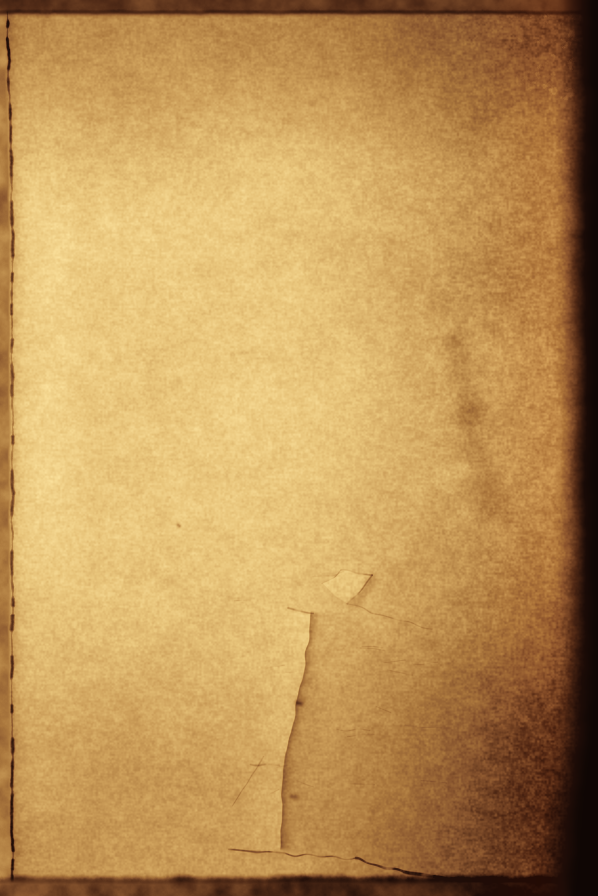
Write a WebGL 1 fragment shader that draws this texture.

```glsl
precision highp float;
uniform vec2 u_resolution;

float hash(vec2 p) {
  vec3 q = fract(vec3(p.xyx) * 0.1031);
  q += dot(q, q.yzx + 33.33);
  return fract((q.x + q.y) * q.z);
}
float noise(vec2 p) {
  vec2 i = floor(p), f = fract(p);
  f = f * f * (3.0 - 2.0 * f);
  return mix(mix(hash(i), hash(i + vec2(1, 0)), f.x),
             mix(hash(i + vec2(0, 1)), hash(i + vec2(1, 1)), f.x), f.y);
}
float fbm(vec2 p) {
  float sum = 0.0, amp = 0.5;
  for (int i = 0; i < 5; i++) {
    sum += amp * noise(p);
    p = p * 2.07 + 17.3;
    amp *= 0.5;
  }
  return sum - 0.48;
}
float segment(vec2 p, vec2 a, vec2 b) {
  vec2 e = b - a;
  return length(p - a - e * clamp(dot(p - a, e) / dot(e, e), 0.0, 1.0));
}
float stroke(vec2 p, vec2 a, vec2 b, float w, float aa) {
  return 1.0 - smoothstep(w - aa, w + aa, segment(p, a, b));
}
float smudge(vec2 p, vec2 a, vec2 b, float w) {
  float d = segment(p, a, b) / w;
  return exp(-d * d);
}
// Positive on the left of the line from a to b
float side(vec2 p, vec2 a, vec2 b) {
  vec2 e = normalize(b - a);
  return dot(p - a, vec2(-e.y, e.x));
}
float band(float lo, float hi, float soft, float x) {
  return smoothstep(lo - soft, lo + soft, x) * (1.0 - smoothstep(hi - soft, hi + soft, x));
}
vec3 blend(vec3 c, vec3 next, float t) {
  return mix(c, next, clamp(t, 0.0, 1.0));
}
vec3 sepia(float t) {
  t *= 5.0;
  vec3 c = blend(vec3(0.12, 0.05, 0.03), vec3(0.32, 0.17, 0.09), t);
  c = blend(c, vec3(0.53, 0.33, 0.18), t - 1.0);
  c = blend(c, vec3(0.67, 0.47, 0.24), t - 2.0);
  c = blend(c, vec3(0.80, 0.62, 0.35), t - 3.0);
  c = blend(c, vec3(0.91, 0.77, 0.48), t - 4.0);
  return blend(c, vec3(0.99, 0.89, 0.62), t - 5.0);
}

// Broad light across the sheet, with stains and woven grain
float paperTone(vec2 uv, vec2 p) {
  float t = 1.04 - 0.37 * smoothstep(0.74, 1.0, uv.y);
  t -= 0.29 * (1.0 - smoothstep(0.04, 0.48, uv.y));
  t -= 0.35 * smoothstep(0.4, 0.97, uv.x);
  t -= 0.24 * (1.0 - smoothstep(0.0, 0.42, length(uv - vec2(0.95, 0.1))));
  t += 0.05 * band(0.05, 0.12, 0.04, uv.x) * band(0.35, 0.82, 0.1, uv.y);
  float wear = 1.0 + 0.5 * smoothstep(0.55, 0.95, uv.x);
  t += wear * (fbm(p * 7.0) * 0.15 + fbm(p * 60.0) * 0.11);
  float weave = noise(p * vec2(380.0, 220.0)) + noise(p * vec2(170.0, 400.0) + 9.0) - 1.0;
  return t + wear * (weave * 0.07 + (noise(p * 470.0) - 0.5) * 0.07);
}

// Torn strip, lifted flap and the cracks around them
float damage(vec2 p, float aa) {
  vec2 q = p + (vec2(noise(p * 70.0), noise(p * 70.0 + 31.0)) - 0.5) * 0.004;
  float broken = 0.35 + 0.65 * smoothstep(0.3, 0.6, noise(p * 90.0 + 5.0));
  float d = q.x - 0.3125 - 0.036 * smoothstep(0.08, 0.35, q.y);
  float span = band(0.051, 0.317, 0.003, q.y), lit = 1.0 - smoothstep(-aa, aa, d);
  float t = 0.07 * span * smoothstep(-0.055, -0.005, d) * lit;
  t -= span * (1.0 - lit) * (0.32 * exp(-max(d, 0.0) / 0.005) + 0.08 * exp(-max(d, 0.0) / 0.03));
  float tear = stroke(q, vec2(0.322, 0.321), vec2(0.35, 0.316), 0.0008, aa);
  tear += 0.6 * stroke(q, vec2(0.26, 0.102), vec2(0.293, 0.154), 0.0006, aa);
  tear += 0.8 * stroke(q, vec2(0.28, 0.147), vec2(0.313, 0.147), 0.0008, aa);

  vec2 a = vec2(0.358, 0.349), b = vec2(0.380, 0.363), c = vec2(0.414, 0.359), e = vec2(0.388, 0.326);
  float flap = max(max(side(q, a, b), side(q, b, c)), max(side(q, c, e), side(q, e, a)));
  t += 0.08 * (1.0 - smoothstep(-aa, aa, flap));
  t -= 0.16 * smudge(q, c + vec2(0.001, -0.004), e + vec2(0.007, 0.0), 0.006);
  tear += stroke(q, b, c, 0.0008, aa) + 0.7 * stroke(q, a, b, 0.0006, aa);
  tear += stroke(q, c, e, 0.0008, aa) + 0.6 * stroke(q, e, vec2(0.482, 0.297), 0.0006, aa);

  float crack = stroke(q, vec2(0.254, 0.053), vec2(0.3125, 0.047), 0.001, aa);
  crack = max(crack, stroke(q, vec2(0.3125, 0.047), vec2(0.397, 0.041), 0.0008, aa));
  crack = max(crack, stroke(q, vec2(0.397, 0.041), vec2(0.449, 0.026), 0.0014, aa));
  crack = max(crack, stroke(q, vec2(0.449, 0.026), vec2(0.56, 0.014), 0.0016, aa));
  for (int i = 0; i < 18; i++) {
    vec2 k = vec2(float(i), 3.0);
    vec2 o = vec2(0.25 + 0.23 * hash(k), 0.09 + 0.28 * hash(k + 5.0));
    vec2 run = vec2(0.01 + 0.03 * hash(k + 2.0), 0.012 * (hash(k + 9.0) - 0.6));
    tear += 0.4 * stroke(q, o, o + run, 0.0005, aa);
  }
  t -= broken * (0.27 * tear + 0.42 * crack);
  // Creases and spots
  t -= 0.11 * smudge(q, vec2(0.507, 0.62), vec2(0.522, 0.54), 0.014);
  t -= 0.11 * smudge(q, vec2(0.522, 0.54), vec2(0.549, 0.43), 0.013);
  t += 0.07 * smudge(q, vec2(0.49, 0.468), vec2(0.53, 0.475), 0.008);
  t -= 0.08 * smudge(q, vec2(0.258, 0.604), vec2(0.282, 0.61), 0.003);
  t -= 0.3 * smudge(p, vec2(0.199, 0.414), vec2(0.2, 0.413), 0.002);
  t -= 0.25 * smudge(p, vec2(0.331, 0.216), vec2(0.335, 0.215), 0.003);
  return t - 0.25 * smudge(p, vec2(0.326, 0.111), vec2(0.331, 0.11), 0.003);
}

void main() {
  vec2 uv = gl_FragCoord.xy / u_resolution, p = uv * vec2(0.6667, 1.0);
  float aa = 0.9 / u_resolution.y, rough = fbm(p * 45.0);
  float t = paperTone(uv, p) + damage(p, aa);
  t += 0.14 * smoothstep(0.08, 0.24, fbm(p * 110.0)) * smoothstep(0.82, 0.93, uv.x) * smoothstep(0.8, 0.95, uv.y);
  // Spine strip with its ragged groove
  float groove = p.x - 0.0135 + 0.005 * smoothstep(0.75, 1.0, uv.y) - rough * 0.005;
  t -= 0.2 * exp(-abs(groove) / 0.007);
  t = mix(t, 0.58 + rough * 0.5, 1.0 - smoothstep(-0.005, 0.0, groove));
  float gap = smoothstep(0.2, 0.6, noise(vec2(3.0, p.y * 110.0)));
  t -= (0.2 + 0.35 * gap) * (1.0 - smoothstep(0.0004, 0.0014 + 0.0016 * gap, abs(groove)));
  // Dark borders
  float top = uv.y + rough * 0.003, foot = uv.y + rough * 0.006;
  t = mix(t, 0.24 + rough * 0.3, smoothstep(0.979, 0.989, top)) - 0.16 * band(0.984, 0.988, 0.002, top);
  t = mix(t, 0.34 - 0.32 * uv.x + rough * 0.4, 1.0 - smoothstep(0.014, 0.027, foot));
  t -= 0.18 * band(0.016, 0.022, 0.003, foot);
  float margin = uv.x - 0.968 + 0.03 * (1.0 - smoothstep(0.0, 0.25, uv.y)) + rough * 0.012;
  float shade = smoothstep(-0.045, 0.022, margin);
  vec3 color = sepia(mix(t, -0.04, shade));
  color += vec3(0.02, -0.01, -0.015) * smoothstep(0.75, 0.95, uv.x) * (1.0 - shade);
  gl_FragColor = vec4(color * (1.0 - 0.5 * smoothstep(0.0, 0.03, margin)), 1.0);
}
```
